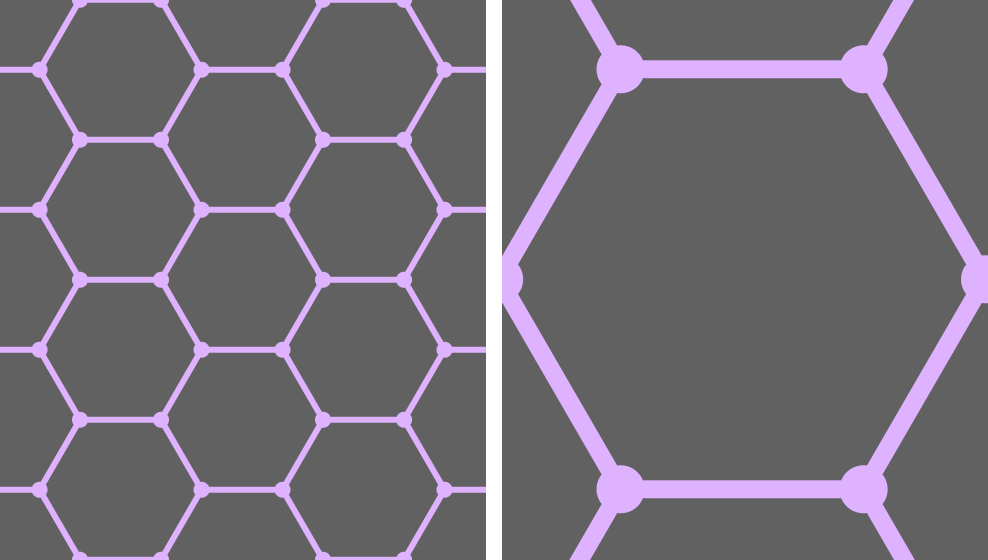
Left: the whole. Right: its middle third, enlarged.
Give the GLSL for this pattern, as a WebGL 2 fragment shader.

```glsl
#version 300 es
precision highp float;
// Lilac honeycomb outline with round dots at the joints, on grey.

uniform vec2 u_resolution;
out vec4 fragColor;

const float SQRT3 = 1.7320508;

// Offset from the nearest hexagon centre, for hexagons of side 1.
vec2 hexCell(vec2 p) {
    vec2 period = vec2(3.0, SQRT3);
    vec2 a = mod(p, period) - 0.5 * period;
    vec2 b = mod(p - 0.5 * period, period) - 0.5 * period;
    return dot(a, a) < dot(b, b) ? a : b;
}

void main() {
    // Two repeats across and four down, measured in hexagon sides.
    vec2 uv = gl_FragCoord.xy / u_resolution;
    vec2 p = uv * vec2(2.0 * 3.0, 4.0 * SQRT3) + vec2(0.012, -0.003);
    vec2 q = abs(hexCell(p));

    // Distances to the walls and to the corners of the cell.
    float wall = 0.5 * SQRT3 - max(q.y, dot(q, vec2(0.5 * SQRT3, 0.5)));
    float corner = min(length(q - vec2(1.0, 0.0)), length(q - vec2(0.5, 0.5 * SQRT3)));
    float shape = min(wall - 0.037, corner - 0.099);

    // Edge smoothing over one pixel.
    float pixel = 6.0 / u_resolution.x;
    float ink = clamp(0.5 - shape / pixel, 0.0, 1.0);

    vec3 grey = vec3(0.38);
    vec3 lilac = vec3(0.87, 0.70, 1.0);
    fragColor = vec4(mix(grey, lilac, ink), 1.0);
}
```
